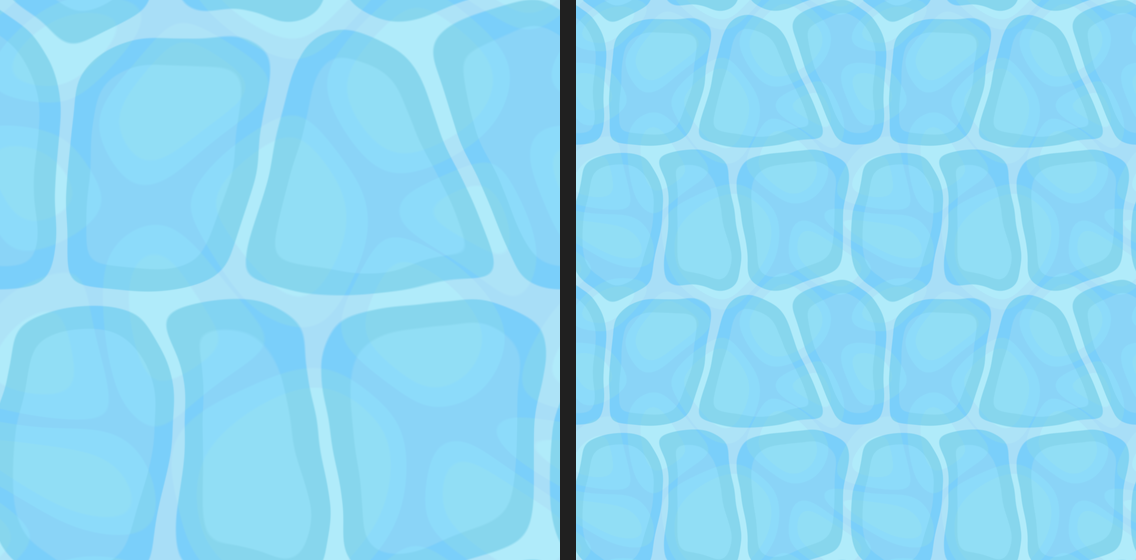
Left, the tile; right, the same tile 2 across and 2 down.
A Shadertoy shader for this texture:

```glsl
// Stylised pool water: pale rounded caustic web over blue cells, with soft tinted bands.

const vec3 WEB_CYAN  = vec3(0.69, 0.92, 0.98);
const vec3 WEB_MID   = vec3(0.68, 0.89, 0.97);
const vec3 WEB_BLUE  = vec3(0.66, 0.87, 0.97);
const vec3 RIM_CYAN  = vec3(0.53, 0.84, 0.93);
const vec3 RIM_MID   = vec3(0.51, 0.83, 0.95);
const vec3 RIM_BLUE  = vec3(0.48, 0.81, 0.98);
const vec3 POOL_CYAN = vec3(0.57, 0.87, 0.96);
const vec3 POOL_MID  = vec3(0.55, 0.86, 0.98);
const vec3 POOL_BLUE = vec3(0.54, 0.83, 0.97);

vec2 hash2(vec2 cell, float seed) {
    vec3 q = fract(vec3(cell.xyx + seed) * vec3(0.1031, 0.1030, 0.0973));
    q += dot(q, q.yzx + 33.33);
    return fract((q.xx + q.yz) * q.zy);
}

// Smooth vector noise in -1..1 that wraps on the unit square
vec2 wrapNoise(vec2 p, float repeats, float seed) {
    vec2 cell = floor(p * repeats);
    vec2 f = fract(p * repeats);
    vec2 u = f * f * f * (f * (f * 6.0 - 15.0) + 10.0);
    vec2 a = hash2(mod(cell, repeats), seed);
    vec2 b = hash2(mod(cell + vec2(1, 0), repeats), seed);
    vec2 c = hash2(mod(cell + vec2(0, 1), repeats), seed);
    vec2 d = hash2(mod(cell + vec2(1, 1), repeats), seed);
    return 2.0 * mix(mix(a, b, u.x), mix(c, d, u.x), u.y) - 1.0;
}

// Jittered brick layout; the number of rows must be even to wrap
vec2 sitePosition(vec2 cell, vec2 grid, float jitter, float seed) {
    vec2 offset = 0.5 + jitter * (hash2(mod(cell, grid), seed) - 0.5);
    offset.x += 0.5 * mod(cell.y, 2.0);
    return (cell + offset) / grid;
}

// Distance to the nearest cell border, with corners rounded by a soft minimum
float roundedCells(vec2 p, vec2 grid, float jitter, float sharpness, float seed) {
    vec2 base = floor(p * grid);
    vec2 nearest = vec2(9.0);
    for (int y = -2; y <= 2; y++)
    for (int x = -2; x <= 2; x++) {
        vec2 site = sitePosition(base + vec2(x, y), grid, jitter, seed) - p;
        if (dot(site, site) < dot(nearest, nearest)) nearest = site;
    }
    float sum = 0.0;
    for (int y = -2; y <= 2; y++)
    for (int x = -2; x <= 2; x++) {
        vec2 site = sitePosition(base + vec2(x, y), grid, jitter, seed) - p;
        vec2 gap = site - nearest;
        if (dot(gap, gap) > 1e-6)
            sum += exp(-sharpness * dot(0.5 * (site + nearest), normalize(gap)));
    }
    return -log(sum) / sharpness;
}

float edge(float dist, float threshold, float blur) {
    return smoothstep(threshold - blur, threshold + blur, dist);
}

vec3 tint(vec3 blue, vec3 mid, vec3 cyan, float toMid, float toCyan) {
    return mix(mix(blue, mid, toMid), cyan, toCyan);
}

void mainImage(out vec4 fragColor, in vec2 fragCoord) {
    vec2 p = fragCoord / iResolution.xy;
    float blur = 1.2 / iResolution.y;

    // Wavy distortion of the web
    vec2 swell = wrapNoise(p, 4.0, 3.0);
    vec2 ripple = wrapNoise(p, 9.0, 17.0);
    float web = roundedCells(p + 0.035 * swell + 0.009 * ripple, vec2(3, 2), 0.6, 45.0, 5.0);

    // Smoother, smaller bands lying across the web
    vec2 drift = wrapNoise(p, 3.0, 29.0);
    float band = roundedCells(p + 0.04 * drift, vec2(3, 4), 0.75, 38.0, 41.0);
    float toMid = edge(band, 0.010 + 0.010 * swell.y, blur);
    float toCyan = edge(band, 0.045 + 0.012 * drift.x, blur);

    // Pale web, darker rim, bright pool
    float webWidth = 0.015 + 0.007 * drift.y;
    float rimWidth = 0.042 + 0.008 * swell.x;
    vec3 webColor = tint(WEB_BLUE, WEB_MID, WEB_CYAN, toMid, toCyan);
    vec3 rimColor = tint(RIM_BLUE, RIM_MID, RIM_CYAN, toMid, toCyan);
    vec3 poolColor = tint(POOL_BLUE, POOL_MID, POOL_CYAN, toMid, toCyan);

    vec3 color = mix(webColor, rimColor, edge(web, webWidth, blur));
    color = mix(color, poolColor, edge(web, webWidth + rimWidth, blur));
    fragColor = vec4(color, 1.0);
}
```
